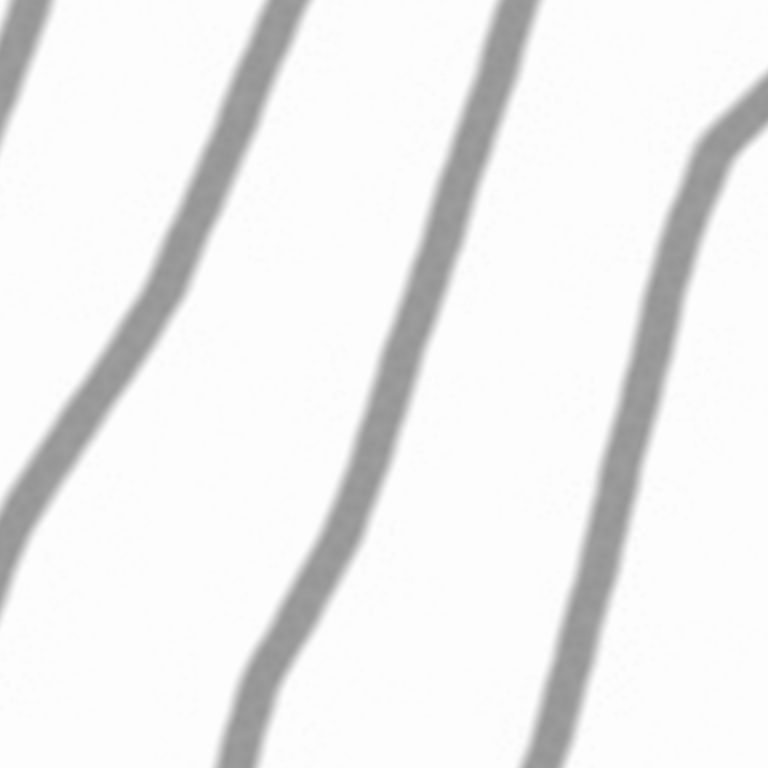
Write a Shadertoy shader that draws this pattern.

```glsl
// Four soft grey strokes slanting across near-white paper.
// Each stroke is a straight run with a few rounded bends, drawn by its
// distance; layered sines waver it and cellular noise mottles ink and paper.

const vec3 PAPER = vec3(0.992);
const vec3 INK = vec3(0.60);
const float HALF_WIDTH = 0.0252;
const float EDGE_SOFTNESS = 0.0118;
const float BEND_ROUNDING = 0.022;
const float WAVER = 0.0011;
const float INK_MOTTLE = 0.035;
const float SPECK_DEPTH = 0.016;
const float SPECK_CELLS = 62.0;

// Per stroke: x at the top edge and slope (x per unit of depth),
// then the depths of its bends and the slope change at each.
const int STROKES = 4;
const vec2 START[STROKES] = vec2[](
    vec2(0.041, -0.36), vec2(0.375, -0.42),
    vec2(0.677, -0.327), vec2(1.142, -1.10));
const vec3 BEND_DEPTH[STROKES] = vec3[](
    vec3(0.0), vec3(0.375, 0.50, 0.68),
    vec3(0.69, 0.885, 1.0), vec3(0.195, 0.31, 0.86));
const vec3 BEND_TURN[STROKES] = vec3[](
    vec3(0.0), vec3(-0.22, -0.04, 0.33),
    vec3(-0.25, 0.30, 0.0), vec3(0.73, 0.12, -0.05));

vec2 hash2(vec2 p) {
    vec3 q = fract(p.xyx * vec3(0.1031, 0.1030, 0.0973));
    q += dot(q, q.yzx + 33.33);
    return fract((q.xx + q.yz) * q.zy);
}

// Distance to the nearest jittered point, one per unit cell.
float cellular(vec2 p) {
    vec2 cell = floor(p);
    float nearest = 2.0;
    for (int j = -1; j <= 1; j++)
        for (int i = -1; i <= 1; i++) {
            vec2 c = cell + vec2(i, j);
            nearest = min(nearest, length(c + hash2(c + 50.0) - p));
        }
    return nearest;
}

float waver(float depth, float seed) {
    return sin(depth * 27.0 + seed * 2.4)
         + 0.6 * sin(depth * 61.0 + seed * 4.1)
         + 0.35 * sin(depth * 113.0 + seed * 1.7);
}

// Approximate distance from p to the centre line of a stroke.
float strokeDistance(vec2 p, int k) {
    float depth = 1.0 - p.y;
    float centre = START[k].x + START[k].y * depth;
    vec3 past = depth - BEND_DEPTH[k];
    vec3 rounded = sqrt(past * past + BEND_ROUNDING * BEND_ROUNDING);
    centre += dot(BEND_TURN[k], 0.5 * (past + rounded));
    float slope = START[k].y + dot(BEND_TURN[k], 0.5 * (1.0 + past / rounded));
    centre += WAVER * waver(depth, float(k));
    return abs(p.x - centre) / sqrt(1.0 + slope * slope);
}

void mainImage(out vec4 fragColor, in vec2 fragCoord) {
    vec2 p = fragCoord / iResolution.y;
    float soft = max(EDGE_SOFTNESS, 1.0 / iResolution.y);

    float d = 1e3;
    for (int k = 0; k < STROKES; k++) d = min(d, strokeDistance(p, k));
    float coverage = 1.0 - smoothstep(HALF_WIDTH - soft, HALF_WIDTH + soft, d);

    // Faint paper specks, strongest beside the strokes
    vec2 cells = p * SPECK_CELLS;
    float speck = 1.0 - smoothstep(0.05, 0.45, cellular(cells));
    speck *= hash2(floor(cells * 0.25)).x;
    float nearStroke = 1.0 - smoothstep(0.03, 0.14, d);
    vec3 paper = PAPER - SPECK_DEPTH * speck * (0.3 + 0.7 * nearStroke);

    // Uneven ink tone
    vec3 ink = INK + INK_MOTTLE * (cellular(p * 48.0) - 0.45);

    fragColor = vec4(mix(paper, ink, coverage), 1.0);
}
```
